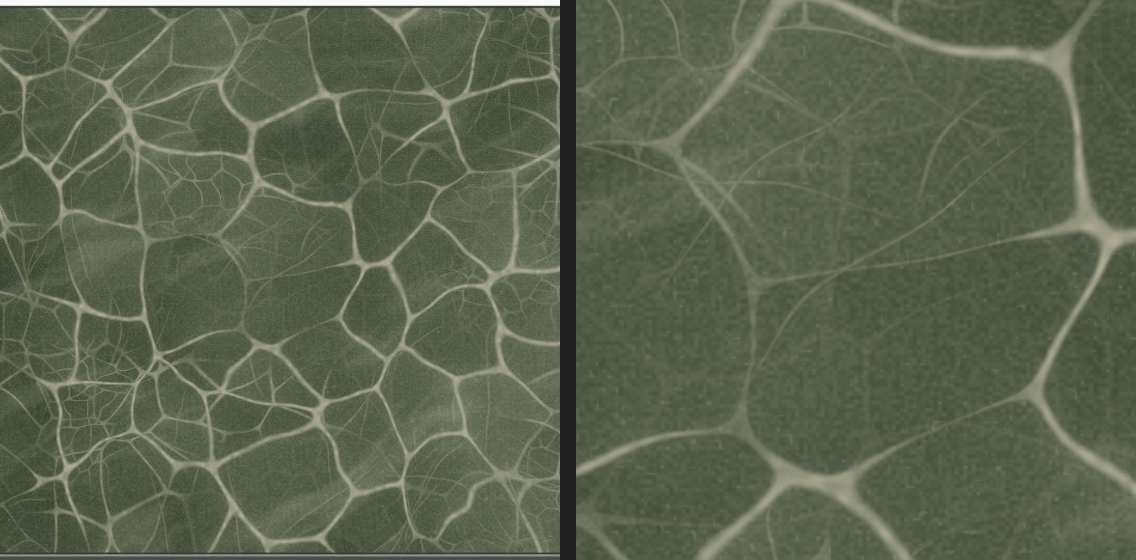
Left, the full canvas; right, a detail of the centre.
This texture is drawn by a WebGL 2 fragment shader. Its source:

```glsl
#version 300 es
precision highp float;
// Polished green marble slab with pale branching veins and a thin border strip.
uniform vec2 u_resolution;
out vec4 fragColor;

const vec3 DARK_GREEN = vec3(0.27, 0.31, 0.23);
const vec3 LIGHT_GREEN = vec3(0.44, 0.47, 0.38);
const vec3 VEIN_COLOR = vec3(0.68, 0.67, 0.58);
const int SCRATCH_COUNT = 56;

float hash(vec2 p) {
    return fract(sin(dot(p, vec2(127.1, 311.7))) * 43758.5453);
}

vec2 hash2(vec2 p) {
    return vec2(hash(p), hash(p + 57.3));
}

float noise(vec2 p) {
    vec2 i = floor(p), f = fract(p);
    f = f * f * (3.0 - 2.0 * f);
    return mix(mix(hash(i), hash(i + vec2(1, 0)), f.x),
               mix(hash(i + vec2(0, 1)), hash(i + vec2(1, 1)), f.x), f.y);
}

float fbm(vec2 p) {
    float sum = 0.0, amp = 0.5;
    for (int i = 0; i < 5; i++) {
        sum += amp * noise(p);
        p = mat2(1.6, 1.2, -1.2, 1.6) * p + 11.7;
        amp *= 0.5;
    }
    return sum / 0.97;
}

vec2 warp(vec2 p, float freq, float amount) {
    return p + amount * (vec2(noise(p * freq), noise(p * freq + 31.0)) - 0.5);
}

// Returns the distance to the nearest cell border (x, canvas units) and a cell value (y).
// Borders are blended smoothly so that veins thicken where they meet.
vec2 cracks(vec2 p, float scale, float seed) {
    p = p * scale + seed;
    vec2 base = floor(p), nearCell = base, toNear = vec2(0.0);
    float best = 1e3;
    for (int y = -1; y <= 1; y++)
    for (int x = -1; x <= 1; x++) {
        vec2 cell = base + vec2(x, y);
        vec2 d = cell + hash2(cell) - p;
        if (dot(d, d) < best) { best = dot(d, d); toNear = d; nearCell = cell; }
    }
    float sum = 1e-9;
    for (int y = -2; y <= 2; y++)
    for (int x = -2; x <= 2; x++) {
        if (x == 0 && y == 0) continue;
        vec2 cell = nearCell + vec2(x, y);
        vec2 d = cell + hash2(cell) - p;
        float edge = dot(0.5 * (toNear + d), normalize(d - toNear));
        sum += exp(-30.0 * edge);
    }
    return vec2(max(-log(sum) / 30.0, 0.0) / scale, hash(nearCell + 7.7));
}

float line(float dist, float width, float pixel) {
    return 1.0 - smoothstep(0.0, width + pixel, dist);
}

// One slightly bent hairline, fading towards its ends.
float scratch(vec2 p, float id, float pixel) {
    vec2 seed = vec2(id, id * 1.7 + 3.0);
    float angle = mix(-0.5, 2.0, hash(seed + 5.0));
    float halfLength = mix(0.04, 0.16, hash(seed + 9.0));
    vec2 d = p - hash2(seed);
    vec2 dir = vec2(cos(angle), sin(angle));
    float along = dot(d, dir) / halfLength;
    float bend = (hash(seed + 13.0) - 0.5) * 0.05;
    float across = abs(dot(d, vec2(-dir.y, dir.x)) - bend * along * along);
    return line(across, 0.0012, pixel) * (1.0 - smoothstep(0.3, 1.0, abs(along)));
}

float band(float y, float low, float high, float pixel) {
    return smoothstep(low - pixel, low + pixel, y) - smoothstep(high - pixel, high + pixel, y);
}

void main() {
    vec2 uv = gl_FragCoord.xy / u_resolution;
    float pixel = 1.0 / u_resolution.y;
    vec2 p = warp(warp(uv, 5.0, 0.09), 19.0, 0.016);

    // Vein networks, from wide to hairline
    vec2 major = cracks(p, 7.0, 3.0);
    vec2 minor = cracks(warp(uv, 7.0, 0.08), 10.0, 41.0);
    vec2 fine = cracks(warp(p, 30.0, 0.02), 21.0, 83.0);
    float majorMask = smoothstep(0.28, 0.68, noise(uv * 9.0 + 4.0) + 0.15 * uv.x);
    float minorMask = smoothstep(0.42, 0.8, noise(uv * 7.0 + 19.0));
    float fineMask = smoothstep(0.45, 0.8, fbm(uv * 6.0 + 27.0));
    float vein = line(major.x, mix(0.0018, 0.0048, majorMask), pixel) * mix(0.3, 0.95, majorMask);
    vein = max(vein, line(minor.x, 0.0025, pixel) * mix(0.1, 0.65, minorMask));
    vein = max(vein, line(fine.x, 0.0014, pixel) * 0.5 * fineMask);
    for (int i = 0; i < SCRATCH_COUNT; i++)
        vein = max(vein, 0.34 * scratch(p, float(i), pixel));
    vein *= 0.6 + 0.5 * noise(uv * 130.0);

    // Cloudy stone, diagonal wisps and powdery halos
    vec2 slanted = mat2(0.9, -0.42, 0.42, 0.9) * p;
    float wisps = smoothstep(0.52, 0.85, fbm(slanted * vec2(5.0, 24.0)));
    float halo = exp(-major.x / 0.009) * majorMask + 0.6 * exp(-minor.x / 0.008) * minorMask;
    float tone = 0.29 + 0.9 * (fbm(uv * 4.5) - 0.5) + 0.28 * (major.y - 0.5);
    tone += 0.16 * (minor.y - 0.5) + 0.28 * (uv.x - 0.5) + 0.45 * wisps;
    tone += 0.32 * halo * (0.4 + noise(uv * 90.0));

    // Grain and pale specks
    float grain = noise(uv * 400.0);
    tone += 0.42 * (grain - 0.5) + 0.35 * smoothstep(0.82, 0.97, noise(uv * 260.0 + 9.0));
    vec3 color = mix(DARK_GREEN, LIGHT_GREEN, max(tone, -0.35));
    color = mix(color, VEIN_COLOR, clamp(vein, 0.0, 1.0));

    // Border strips
    color = mix(color, vec3(0.17, 0.19, 0.16), band(uv.y, 0.986, 0.9895, pixel));
    color = mix(color, vec3(0.98), smoothstep(0.9895 - pixel, 0.9895 + pixel, uv.y));
    color = mix(color, vec3(0.2, 0.22, 0.19), band(uv.y, 0.010, 0.013, pixel));
    color = mix(color, vec3(0.58, 0.59, 0.57), band(uv.y, 0.006, 0.010, pixel));
    color = mix(color, vec3(0.30, 0.31, 0.30), 1.0 - smoothstep(0.006 - pixel, 0.006 + pixel, uv.y));
    fragColor = vec4(color, 1.0);
}
```
